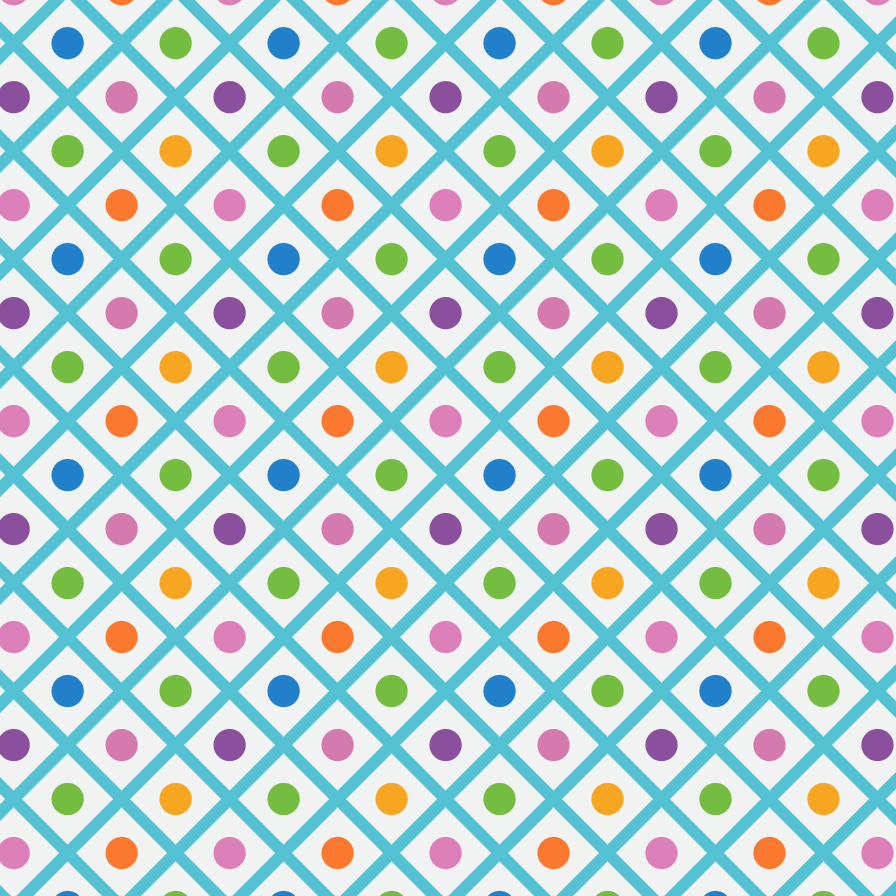
This pattern is drawn by a Shadertoy shader. Its source:

```glsl
#define CELLS 8.298                       // diamonds per canvas height
#define FIRST_DOT vec2(0.0755, 0.0482)    // offset from the top left corner
#define LINE_WIDTH 0.156                  // in diamond sides
#define DOT_RADIUS 0.211                  // in diamond sides
#define PAPER vec3(0.947, 0.951, 0.953)
#define TEAL vec3(0.335, 0.760, 0.830)
#define GREEN vec3(0.455, 0.740, 0.255)
#define PINK vec3(0.850, 0.490, 0.705)

// Coverage of a shape from its signed distance
float coverage(float dist, float pixel) {
    return clamp(0.5 - dist / pixel, 0.0, 1.0);
}

// Two interleaved square lattices, each colouring 2 by 2 dots
vec3 dotColor(vec2 center) {
    vec2 odd = mod(floor(center), 2.0);
    bool between = fract(center.x) > 0.25;
    if (between) odd.x = 1.0 - odd.x;
    float kind = odd.x + odd.y;

    if (between) {
        vec3 pink = PINK + (odd.y - 0.5) * vec3(0.03, 0.02, 0.04);
        return kind < 0.5 ? vec3(0.540, 0.315, 0.620)
             : kind < 1.5 ? pink
             : vec3(0.980, 0.475, 0.185);
    }
    return kind < 0.5 ? vec3(0.130, 0.500, 0.790)
         : kind < 1.5 ? GREEN
         : vec3(0.970, 0.650, 0.130);
}

void mainImage(out vec4 fragColor, in vec2 fragCoord) {
    // Lattice position, rows counted down from the top
    vec2 canvas = fragCoord / iResolution.y;
    vec2 p = (vec2(canvas.x, 1.0 - canvas.y) - FIRST_DOT) * CELLS;

    // Diagonal axes turn the diamonds into unit squares
    vec2 diagonal = vec2(p.x + p.y, p.x - p.y);
    vec2 cell = floor(diagonal + 0.5);
    vec2 local = diagonal - cell;
    vec2 center = 0.5 * vec2(cell.x + cell.y, cell.x - cell.y);
    float pixel = 1.4142 * CELLS / iResolution.y;

    // Trellis lines along the cell borders
    vec2 edge = 0.5 - abs(local);
    float lineDist = min(edge.x, edge.y) - 0.5 * LINE_WIDTH;
    vec3 color = mix(PAPER, TEAL, coverage(lineDist, pixel));

    // Dot in the middle of each diamond
    float dotDist = length(local) - DOT_RADIUS;
    color = mix(color, dotColor(center), coverage(dotDist, pixel));

    fragColor = vec4(color, 1.0);
}
```
